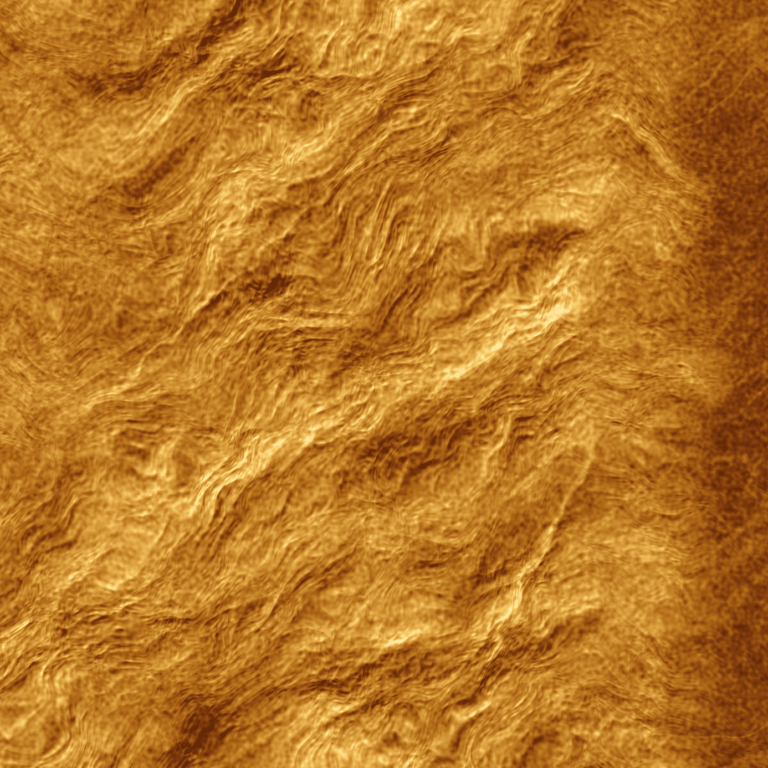
Write a WebGL 2 fragment shader that draws this texture.

```glsl
#version 300 es
precision highp float;
// Folded golden highland beside a dark plain, lit from the upper left.
// Two fabrics of ridged gradient noise, stretched along crossing diagonals,
// are shaded by their slope; long scarps and hollows are laid on top.

uniform vec2 u_resolution;
out vec4 fragColor;

const vec2 LIGHT = vec2(-0.35, 0.94);
const float MAIN_ANGLE = 0.76;     // direction of the main ridges
const float CROSS_ANGLE = -0.80;   // direction of the flank ridges
const float FIRST_FREQ = 6.0;
const int OCTAVES = 6;
const float SLOPE_STEP = 0.003;
const float RELIEF = 0.95;
const float CREST_GLOW = 0.75;
const float PATCHES = 1.9;
const float GRAIN = 1.7;
const float BASE_TONE = 3.3;
const float PLAIN_TONE = 1.0;

const vec3 RAMP[8] = vec3[8](
  vec3(0.40, 0.16, 0.02), vec3(0.51, 0.24, 0.05), vec3(0.64, 0.36, 0.07),
  vec3(0.73, 0.46, 0.12), vec3(0.81, 0.57, 0.20), vec3(0.90, 0.67, 0.29),
  vec3(0.97, 0.80, 0.42), vec3(1.00, 0.91, 0.62));

// Long scarps, from start (xy) to end (zw)
const vec4 SCARPS[5] = vec4[5](
  vec4(0.16, 0.50, 0.56, 0.88), vec4(0.37, 0.41, 0.53, 0.52),
  vec4(0.62, 0.12, 0.78, 0.43), vec4(0.37, 0.11, 0.54, 0.17),
  vec4(0.25, 0.68, 0.44, 0.79));

// Dark hollows: centre (xy) and radius (z)
const vec3 HOLLOWS[4] = vec3[4](
  vec3(0.04, 0.33, 0.07), vec3(0.555, 0.77, 0.02),
  vec3(0.27, 0.05, 0.07), vec3(0.09, 0.89, 0.06));

// Integer hash to a vector in -1..1
vec2 hashVector(vec2 cell) {
  uvec2 v = uvec2(ivec2(cell)) * 1664525u + 1013904223u;
  v.x += v.y * 1664525u;
  v.y += v.x * 1664525u;
  v ^= v >> 16u;
  v.x += v.y * 1664525u;
  v.y += v.x * 1664525u;
  v ^= v >> 16u;
  return vec2(v & 65535u) / 32767.5 - 1.0;
}

float noise(vec2 p) {
  vec2 i = floor(p), f = p - i;
  vec2 w = f * f * f * (f * (f * 6.0 - 15.0) + 10.0);
  vec2 e = vec2(0.0, 1.0);
  float a = dot(hashVector(i), f);
  float b = dot(hashVector(i + e.yx), f - e.yx);
  float c = dot(hashVector(i + e.xy), f - e.xy);
  float d = dot(hashVector(i + e.yy), f - e.yy);
  return mix(mix(a, b, w.x), mix(c, d, w.x), w.y);
}

vec2 rotate(vec2 p, float angle) {
  float c = cos(angle), s = sin(angle);
  return vec2(c * p.x + s * p.y, c * p.y - s * p.x);
}

// Height (x) and crest lines (y) of ridges running along an angle
vec2 ridges(vec2 p, float angle) {
  float height = 0.0, crest = 0.0, freq = FIRST_FREQ;
  for (int i = 0; i < OCTAVES; i++) {
    float k = float(i);
    float swing = 0.2 * (mod(k, 3.0) - 1.0);
    vec2 q = rotate(p, angle + swing) * freq;
    q.x /= mix(2.8, 1.5, k / float(OCTAVES - 1));
    float n = noise(q + 17.3 * k + 40.0 * angle);
    height -= sqrt(n * n + 0.002) / freq;
    if (i > 0 && i < 4) crest += 0.5 * exp(-n * n * 500.0);
    freq *= 1.85;
  }
  return vec2(height, crest);
}

// Slope towards the light (x) and crest lines (y)
vec2 shadeFabric(vec2 p, float angle) {
  vec2 here = ridges(p, angle);
  float lit = ridges(p + LIGHT * SLOPE_STEP, angle).x;
  return vec2((here.x - lit) / SLOPE_STEP, here.y);
}

// Bright crest with a shadow falling to the lower right
float scarpTone(vec2 p, vec4 scarp) {
  vec2 span = scarp.zw - scarp.xy, rel = p - scarp.xy;
  float len = length(span);
  vec2 dir = span / len;
  float along = dot(rel, dir);
  float d = dot(rel, vec2(-dir.y, dir.x)) + 0.02 * noise(p * 22.0) + 0.008 * noise(p * 60.0);
  float ends = smoothstep(-0.02, 0.04, along) * (1.0 - smoothstep(len - 0.04, len + 0.02, along));
  float shadow = exp(-abs(d) / 0.016) * (1.0 - smoothstep(-0.006, 0.0, d));
  return ends * (1.7 * exp(-d * d / 0.00002) - 1.1 * shadow);
}

void main() {
  vec2 uv = gl_FragCoord.xy / u_resolution.y;
  vec2 bend = vec2(noise(uv * 6.0), noise(uv * 6.0 + 31.0));
  vec2 crumple = vec2(noise(uv * 19.0 + 7.0), noise(uv * 19.0 + 53.0));
  vec2 p = uv + 0.07 * bend + 0.02 * crumple;

  // Regions: cross folds on the right flank and left edge, plain far right
  float flank = smoothstep(0.72, 0.84, p.x);
  float leftEdge = (1.0 - smoothstep(0.06, 0.20, p.x)) * smoothstep(0.30, 0.45, p.y);
  float plain = smoothstep(0.85, 0.94, p.x + 0.05 * noise(uv * 11.0));

  // Folded relief
  vec2 fabric = mix(shadeFabric(p, MAIN_ANGLE), shadeFabric(p, CROSS_ANGLE), max(flank, 0.75 * leftEdge));
  float strength = 1.0 + 0.9 * noise(uv * 7.0 + 11.0);
  float tone = BASE_TONE + strength * (RELIEF * fabric.x + CREST_GLOW * (fabric.y - 0.25));
  tone += PATCHES * (noise(uv * 3.5 + 3.0) + 0.7 * noise(p * 9.0 + 23.0));
  for (int i = 0; i < 5; i++) tone += scarpTone(uv, SCARPS[i]);
  for (int i = 0; i < 4; i++) {
    float r = length(p - HOLLOWS[i].xy) / HOLLOWS[i].z;
    tone -= 1.3 * exp(-r * r);
  }

  // Smooth plain with thin fractures
  float crack = noise(rotate(p, 0.65) * vec2(3.0, 16.0) + 71.0);
  float plainTone = PLAIN_TONE + 0.8 * smoothstep(0.75, 1.0, uv.y) + 0.28 * fabric.x;
  plainTone += 0.9 * exp(-crack * crack * 900.0) + 1.2 * noise(uv * 8.0 + 90.0);
  tone = mix(tone, plainTone, plain);

  tone += GRAIN * (noise(uv * 150.0) + 0.6 * noise(uv * 75.0 + 9.0));

  // Tone to colour
  vec3 colour = RAMP[0];
  for (int i = 1; i < 8; i++) colour = mix(colour, RAMP[i], clamp(tone - float(i - 1), 0.0, 1.0));
  fragColor = vec4(colour, 1.0);
}
```
